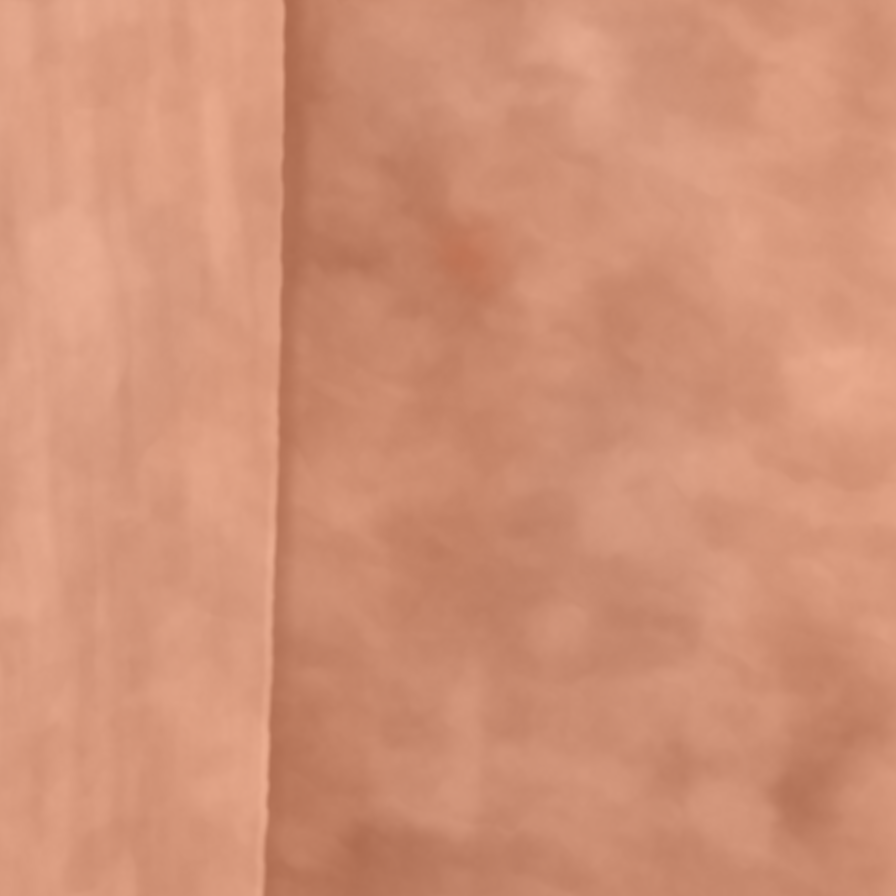
Give the GLSL for this texture, as a WebGL 2 fragment shader.

```glsl
#version 300 es
precision highp float;

uniform vec2 u_resolution;
out vec4 fragColor;

vec3 hash3(vec2 cell) {
  vec3 q = fract(vec3(cell.xyx) * vec3(0.1031, 0.1030, 0.0973) + 0.137);
  q += dot(q, q.yxz + 33.33);
  return fract((q.xxy + q.yzz) * q.zyx);
}

// Soft cellular noise: random cell tones blended by distance, about -0.5 to 0.5
float blotches(vec2 p) {
  vec2 cell = floor(p);
  float sum = 0.0, total = 0.0;
  for (int j = -1; j <= 1; j++) {
    for (int i = -1; i <= 1; i++) {
      vec2 id = cell + vec2(i, j);
      vec3 rnd = hash3(id + 40.0);
      vec2 d = id + 0.15 + 0.7 * rnd.xy - p;
      float weight = exp(-5.0 * dot(d, d));
      sum += weight * (rnd.z - 0.5);
      total += weight;
    }
  }
  return sum / total;
}

// Layered sines and small jitter give patches a ragged outline
vec2 warp(vec2 p) {
  p += 0.012 * sin(p.yx * vec2(17.0, 13.0) + vec2(0.4, 2.1));
  p += 0.022 * vec2(blotches(p * 17.0), blotches(p * 17.0 + 31.0));
  return p + 0.012 * vec2(blotches(p * 45.0), blotches(p * 45.0 + 13.0));
}

// Soft elliptical stain
float stain(vec2 p, vec2 center, vec2 size) {
  vec2 d = (p - center) / size;
  return exp(-dot(d, d));
}

// Mottled wall with slanted wisps, darker towards the seam
float wallTone(vec2 p, vec2 w) {
  vec2 slanted = mat2(0.95, 0.31, -0.31, 0.95) * w;
  float tone = 0.50 + 0.50 * (p.x - 0.65);
  tone += 0.32 * blotches(w * vec2(6.5, 5.5) + 3.0);
  tone += 0.30 * blotches(w * vec2(14.0, 13.0) + 61.0);
  tone += 0.18 * blotches(slanted * vec2(11.0, 26.0) + 7.0);
  tone += 0.13 * blotches(slanted * vec2(26.0, 48.0));

  // Vertical runs low down
  float low = 1.0 - smoothstep(0.15, 0.42, p.y);
  tone += 0.30 * low * blotches(p * vec2(17.0, 3.0) + 11.0);

  // Broad light and dark areas
  tone += 0.10 * stain(w, vec2(0.78, 0.78), vec2(0.22, 0.25));
  tone += 0.22 * stain(w, vec2(0.64, 0.92), vec2(0.045, 0.06));
  tone += 0.20 * stain(w, vec2(0.43, 0.59), vec2(0.04, 0.06));
  tone -= 0.34 * stain(w, vec2(0.52, 0.71), vec2(0.05, 0.07));
  tone -= 0.22 * stain(w, vec2(0.39, 0.725), vec2(0.035, 0.02));
  tone -= 0.24 * stain(w, vec2(0.68, 0.50), vec2(0.07, 0.022));
  tone -= 0.38 * stain(w, vec2(0.92, 0.15), vec2(0.06, 0.12));
  return tone - 0.28 * stain(w, vec2(0.46, 0.05), vec2(0.08, 0.05));
}

// Paler strip with long straight brush streaks
float stripTone(vec2 p, vec2 w) {
  vec2 brushed = mix(p, w, vec2(0.2, 1.0));
  brushed.x += 0.03 * p.y * p.y;
  float tone = 0.80 + 0.10 * (p.y - 0.5);
  tone += 0.20 * blotches(w * vec2(8.0, 6.0) + 19.0);
  tone += 0.19 * blotches(brushed * vec2(32.0, 4.5) + 23.0);
  tone += 0.12 * blotches(brushed * vec2(64.0, 10.0) + 5.0);
  return tone + 0.16 * blotches(w * vec2(24.0, 30.0) + 2.0);
}

void main() {
  vec2 p = gl_FragCoord.xy / u_resolution.y;
  vec2 w = warp(p);

  // Seam leans slightly left near the bottom, with a faintly ragged edge
  float seam = 0.317 - 0.022 * pow(1.0 - p.y, 1.7) + 0.003 * blotches(vec2(8.0, p.y * 60.0));
  float side = p.x - seam;
  float edge = 0.003 + 0.5 / u_resolution.y;
  float isWall = smoothstep(-edge, edge, side);

  // Flat narrow crease shadow inside a broader, uneven one
  float wall = wallTone(p, w);
  float crease = 1.0 - smoothstep(0.008, 0.032, side + 0.02 * blotches(vec2(3.0, p.y * 9.0)));
  float broad = exp(-pow(max(side, 0.0) / 0.06, 2.0));
  wall = mix(wall, 0.02 + 0.3 * (wall - 0.3), 0.8 * crease);
  wall -= 0.16 * smoothstep(0.4, 0.7, p.y) * broad;

  // Thin lit rim, stronger in the lower half
  float strip = stripTone(p, w);
  float rim = exp(-pow((side + 0.006) / 0.004, 2.0));
  strip += rim * mix(0.18, 0.02, smoothstep(0.3, 0.7, p.y));

  float tone = mix(strip, wall, isWall);
  tone += 0.06 * blotches(p * vec2(85.0, 70.0)) + 0.03 * blotches(p * 170.0);

  // Clay tones with a faint drift between rose and ochre
  vec3 color = mix(vec3(0.698, 0.448, 0.343), vec3(0.9, 0.663, 0.555), clamp(tone, -0.2, 1.1));
  color += vec3(0.004, -0.008, -0.016) * 1.6 * blotches(w * 5.0 + 53.0);
  color += vec3(0.03, -0.012, -0.022) * stain(w, vec2(0.52, 0.72), vec2(0.035, 0.045));
  fragColor = vec4(color, 1.0);
}
```
